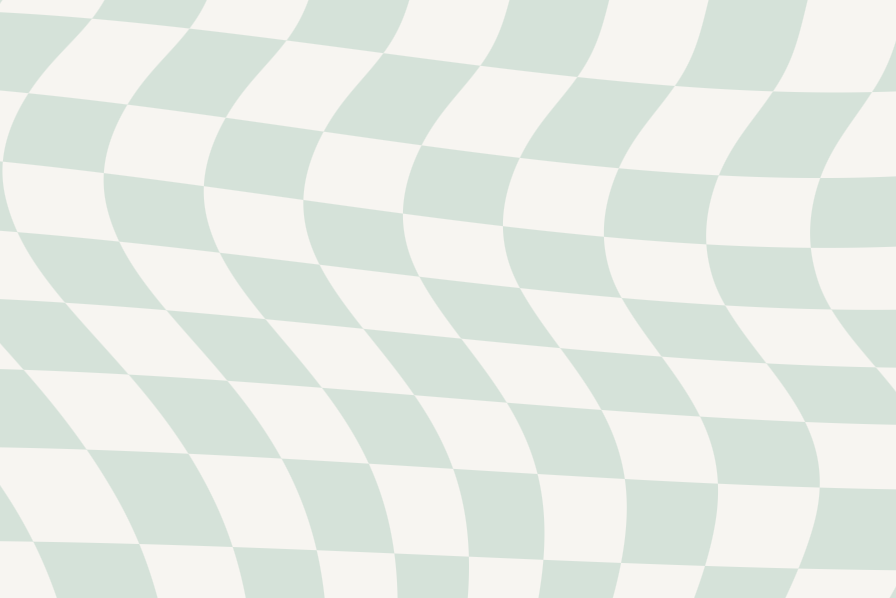
Reproduce this pattern procedurally as a Shadertoy shader.

```glsl
// A two-tone checkerboard bent into slow waves, like a rippling cloth.
// Smooth curves place each row and column line on a 7.68 x 5.12 sheet; Newton
// steps invert them to find the row and column coordinate of every point.

// Height, measured from the top, of a row line at h = -0.5..0.5 across.
// The row is counted from the middle of the sheet.
float rowHeight(float row, float h) {
    float r2 = row * row;
    float spacing = 2.643 + row * (0.488 + 0.0095 * r2);
    float tilt = 0.83 - 0.014 * r2 - row * (0.122 - 0.0023 * r2);
    float sag = -0.56 * exp(-pow(abs(row + 2.0) / 2.1, 2.0));
    float twist = 0.13 * row - 0.78;
    return spacing + h * (tilt + h * (sag + h * twist));
}

float findRow(vec2 p) {
    float h = p.x / 7.68 - 0.5;
    float row = (p.y - 2.64) / 0.65;
    for (int i = 0; i < 8; i++) {
        float slope = 0.488 + 0.0285 * row * row - 0.1 * h;
        row -= (rowHeight(row, h) - p.y) / slope;
    }
    return row + 3.5;
}

float findColumn(float x, float row) {
    // Sideways sway of the middle column line
    float angle = 3.14159 * (row - 2.05) / 5.05;
    float bump = 0.14 * exp(-2.2 * (row + 0.2) * (row + 0.2));
    float centre = 3.34 - 0.71 * cos(angle) - 0.03 * cos(2.0 * angle) + bump;

    // Columns narrow toward the bottom and spread toward the sides
    float low = max(row - 3.0, 0.0);
    float width = 0.83 + 0.025 * smoothstep(0.0, 2.5, row)
                - 0.01 * low * low * (1.9 - 0.13 * low);
    float spread = 0.0003 + 0.0002 * max(row, 0.0)
                 + 0.0028 * smoothstep(3.0, 6.5, row);

    float column = (x - centre) / width;
    for (int i = 0; i < 5; i++) {
        float c2 = column * column;
        column = (x - centre + 2.0 * spread * c2 * column)
               / (width + 3.0 * spread * c2);
    }
    return column;
}

// Smoothed square wave: +1 on even cells, -1 on odd cells.
float stripe(float t) {
    float nearest = floor(t + 0.5);
    float side = 1.0 - 2.0 * mod(nearest, 2.0);
    return side * clamp(2.0 * (t - nearest) / fwidth(t), -1.0, 1.0);
}

void mainImage(out vec4 fragColor, in vec2 fragCoord) {
    vec2 uv = fragCoord / iResolution.xy;
    vec2 sheet = vec2(uv.x, 1.0 - uv.y) * vec2(7.68, 5.12);

    float row = findRow(sheet);
    float column = findColumn(sheet.x, row);
    float checker = 0.5 + 0.5 * stripe(row) * stripe(column);

    vec3 cream = vec3(0.969, 0.961, 0.945);
    vec3 sage = vec3(0.835, 0.886, 0.851);
    fragColor = vec4(mix(cream, sage, checker), 1.0);
}
```
